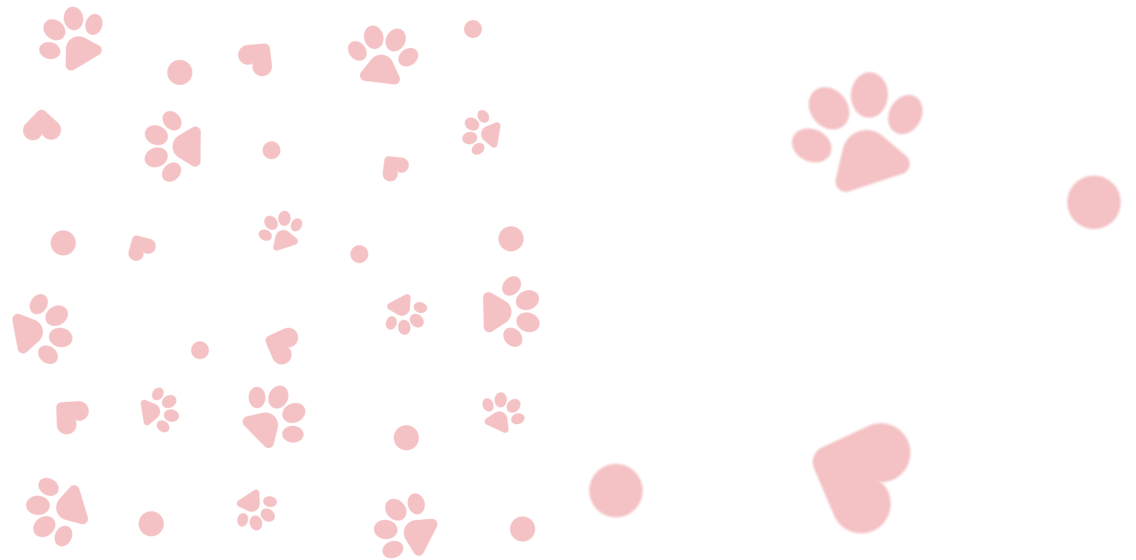
Left: the whole. Right: its middle third, enlarged.
Reproduce this pattern procedurally as a Shadertoy shader.

```glsl
// Scattered pink paw prints, hearts and dots on a white ground.

const vec3 GROUND = vec3(1.0);
const vec3 PINK = vec3(0.957, 0.761, 0.770);

const float CANVAS = 768.0;            // design units across the canvas
const vec2 GRID = vec2(5.0, 6.0);      // columns and rows of motifs
const float STAGGER = 10.0;            // vertical shift of each column
const float JITTER = 0.75;             // share of the free cell space used
const float SOFTNESS = 1.1;            // half width of the soft edge

// Upper bounds of the cumulative share of each motif
const float SHARE_BIG_PAW = 0.26;
const float SHARE_SMALL_PAW = 0.46;
const float SHARE_HEART = 0.68;
const float SHARE_BIG_DOT = 0.87;

const float PAW_RADIUS = 47.0;
const float HEART_RADIUS = 28.0;
const float SMALL_PAW_SCALE = 0.64;
const float SMALL_HEART_SCALE = 0.77;
const float BIG_DOT = 17.2;
const float SMALL_DOT = 12.2;
const float GOLDEN = 0.618034;
const float TAU = 6.28319;

float hash(vec2 cell, float salt) {
    vec3 q = fract(vec3(cell, salt) * vec3(0.1031, 0.1130, 0.0973) + 0.317);
    q += dot(q, q.yzx + 33.33);
    return fract((q.x + q.y) * q.z);
}

vec2 rotate(vec2 p, float angle) {
    float c = cos(angle), s = sin(angle);
    return vec2(c * p.x + s * p.y, c * p.y - s * p.x);
}

float ellipse(vec2 p, vec2 radii) {
    float k = length(p / radii);
    return k * (k - 1.0) / max(length(p / (radii * radii)), 1e-4);
}

// Hull of two circles
float roundCone(vec2 p, vec2 a, vec2 b, float ra, float rb) {
    float len = distance(a, b);
    vec2 dir = (b - a) / len;
    vec2 q = vec2(dot(p - a, dir), abs(dot(p - a, vec2(-dir.y, dir.x))));
    float slope = (ra - rb) / len;
    float h = clamp((q.x - q.y * slope / sqrt(1.0 - slope * slope)) / len, 0.0, 1.0);
    return length(q - vec2(h * len, 0.0)) - mix(ra, rb, h);
}

float paw(vec2 p) {
    p.x = abs(p.x);
    // Pad: a dome that flares into two rounded corners
    vec2 corner = vec2(20.0, -32.0);
    float pad = min(roundCone(p, vec2(0.0, -18.5), corner, 17.5, 7.5),
                    roundCone(p, vec2(0.0, corner.y), corner, 7.5, 7.5));
    // Toes lean outward
    float inner = ellipse(rotate(p - vec2(15.2, 21.3), -0.36), vec2(13.2, 16.2));
    float outer = ellipse(rotate(p - vec2(35.2, 0.0), -0.82), vec2(11.5, 14.6));
    return min(pad, min(inner, outer));
}

float heart(vec2 p) {
    p = vec2(abs(p.x), p.y - 7.0);
    return roundCone(p, vec2(12.5, 0.0), vec2(0.0, -20.5), 13.5, 7.5);
}

// Distance to the one motif that lives in the cell
float motif(vec2 p, vec2 cell, vec2 cellSize) {
    float pick = fract((cell.y + GRID.y * cell.x) * GOLDEN);
    bool isPaw = pick < SHARE_SMALL_PAW;
    bool isHeart = !isPaw && pick < SHARE_HEART;

    float scale = 1.0;
    if (isPaw && pick >= SHARE_BIG_PAW) scale = SMALL_PAW_SCALE;
    if (isHeart && hash(cell, 4.0) < 0.3) scale = SMALL_HEART_SCALE;
    float dotRadius = pick < SHARE_BIG_DOT ? BIG_DOT : SMALL_DOT;
    float radius = isPaw ? PAW_RADIUS * scale
                 : isHeart ? HEART_RADIUS * scale : dotRadius;

    // Larger motifs move less, so each stays inside its cell
    vec2 wander = vec2(hash(cell, 1.0), hash(cell, 2.0)) * 2.0 - 1.0;
    p -= wander * JITTER * (0.5 * cellSize - radius);

    vec2 q = rotate(p, hash(cell, 3.0) * TAU) / scale;
    if (isPaw) return paw(q) * scale;
    if (isHeart) return heart(q) * scale;
    return length(p) - dotRadius;
}

void mainImage(out vec4 fragColor, in vec2 fragCoord) {
    float unitsPerPixel = CANVAS / iResolution.y;
    vec2 p = fragCoord * unitsPerPixel;
    vec2 cellSize = CANVAS / GRID;

    // Staggered columns of cells
    float column = floor(p.x / cellSize.x);
    p.y += STAGGER * (2.0 * hash(vec2(column, 7.0), 5.0) - 1.0);
    vec2 cell = vec2(column, floor(p.y / cellSize.y));

    float d = motif(p - (cell + 0.5) * cellSize, cell, cellSize);
    float edge = max(SOFTNESS, 0.7 * unitsPerPixel);
    fragColor = vec4(mix(PINK, GROUND, smoothstep(-edge, edge, d)), 1.0);
}
```
